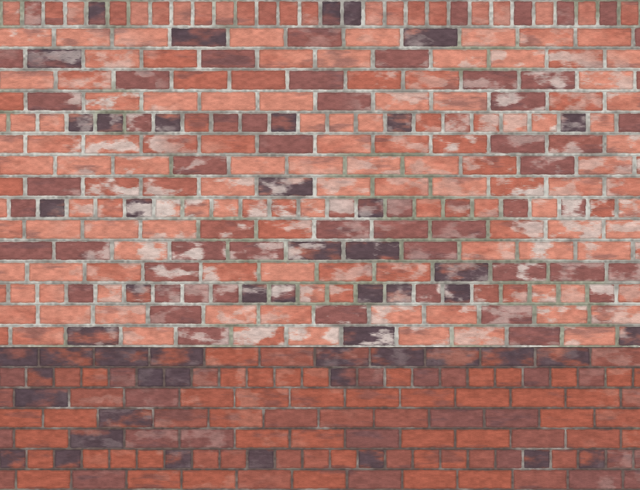
Give the GLSL for this texture, as a WebGL 2 fragment shader.

```glsl
#version 300 es
precision highp float;
uniform vec2 u_resolution;
out vec4 fragColor;

// Sizes, as fractions of the canvas width
const float TOP_HEIGHT = 0.0417;     // course of bricks on end
const float UPPER_HEIGHT = 0.03333;  // fifteen courses
const float LOWER_HEIGHT = 0.0319;   // seven courses
const float PLINTH = 0.5417;         // depth where the darker wall starts
const float TOP_LENGTH = 0.0333;
const float UPPER_LENGTH = 0.0905;
const float LOWER_LENGTH = 0.0862;
const vec2 UPPER_JOINT = vec2(0.0056, 0.0046);
const vec2 LOWER_JOINT = vec2(0.0032, 0.0030);
const float CORNER = 0.0022;
const float EDGE_WEAR = 0.0022;

const vec3 SALMON = vec3(0.83, 0.55, 0.47);
const vec3 RED = vec3(0.72, 0.42, 0.35);
const vec3 BROWN = vec3(0.57, 0.37, 0.35);
const vec3 SMOKE = vec3(0.33, 0.28, 0.31);
const vec3 PLINTH_RED = vec3(0.66, 0.37, 0.30);
const vec3 BLOOM = vec3(0.84, 0.78, 0.75);
const vec3 MORTAR = vec3(0.77, 0.76, 0.73);
const vec3 GREY_MORTAR = vec3(0.61, 0.59, 0.56);
const vec3 PLINTH_MORTAR = vec3(0.41, 0.35, 0.33);
const vec3 MOSS = vec3(0.49, 0.50, 0.40);

struct Brick { vec2 id; vec2 local; vec2 size; bool header; };

float hash(vec2 p) {
  return fract(sin(dot(p, vec2(127.1, 311.7))) * 43758.5);
}

float noise(vec2 p) {
  vec2 i = floor(p), f = fract(p);
  f = f * f * (3.0 - 2.0 * f);
  return mix(mix(hash(i), hash(i + vec2(1, 0)), f.x),
             mix(hash(i + vec2(0, 1)), hash(i + vec2(1, 1)), f.x), f.y);
}

float fbm(vec2 p) {
  float sum = 0.0, amp = 0.533;
  for (int i = 0; i < 4; i++) {
    sum += amp * noise(p);
    p = p * 2.03 + 7.3;
    amp *= 0.5;
  }
  return sum;
}

// Courses count down from the top; every fourth one is laid as headers
Brick findBrick(vec2 p) {
  float row = 0.0, v = p.y / TOP_HEIGHT, height = TOP_HEIGHT;
  if (p.y >= PLINTH) {
    height = LOWER_HEIGHT;
    v = (p.y - PLINTH) / height;
    row = 16.0 + floor(v);
  } else if (p.y >= TOP_HEIGHT) {
    height = UPPER_HEIGHT;
    v = (p.y - TOP_HEIGHT) / height;
    row = 1.0 + floor(v);
  }
  bool low = row > 13.5;
  bool header = row > 1.5 && mod(row, 4.0) == 1.0;
  float len = low ? LOWER_LENGTH : UPPER_LENGTH;
  float start = (low ? 0.695 : 0.446) + 0.5 * mod(row, 2.0);
  if (row > 16.5) start += 0.575;
  if (header) { len *= 0.5; start = low ? 0.97 : 0.28; }
  if (row < 0.5) { len = TOP_LENGTH; start = 0.02; }
  float u = p.x / len - start + 0.05 * (hash(vec2(row, 3.0)) - 0.5);
  vec2 size = vec2(len, height);
  return Brick(vec2(floor(u), row), (fract(vec2(u, v)) - 0.5) * size, size, header);
}

float roundedBox(vec2 p, vec2 halfSize, float radius) {
  vec2 d = abs(p) - halfSize + radius;
  return length(max(d, 0.0)) + min(max(d.x, d.y), 0.0) - radius;
}

vec3 brickColor(Brick b, vec2 p, float edge) {
  bool low = b.id.y > 15.5;
  float tone = hash(b.id + 0.37);
  float cloud = fbm(p * vec2(24, 52) + b.id * 5.7);
  float grain = fbm(p * vec2(110, 210));
  vec3 c = mix(SALMON, RED, smoothstep(0.25, 0.65, tone + 0.5 * (cloud - 0.5)));
  c = mix(c, BROWN, smoothstep(0.66, 0.82, tone));
  if (low) c = mix(PLINTH_RED, BROWN * 0.93, smoothstep(0.45, 0.9, tone));
  if (b.id.y < 0.5) c = mix(c, BROWN, 0.25);

  // Burnt faces: commoner among headers and on the plinth's first course
  float burntShare = b.header ? 0.26 : 0.10;
  if (b.id.y == 16.0) burntShare = mix(0.85, 0.3, smoothstep(0.15, 0.35, p.x));
  float burnt = step(1.0 - burntShare, hash(b.id + 9.1));
  c = mix(c, SMOKE, burnt * (0.9 - 0.75 * smoothstep(0.45, 0.75, cloud)));
  c = mix(c, SMOKE, 0.35 * smoothstep(0.58, 0.8, fbm(p * vec2(17, 60) + 31.0)));

  // Pale salt bloom, in patches
  float patches = smoothstep(0.3, 0.75, noise(p * 6.0 + 4.0)) * (0.4 + 0.6 * hash(b.id + 5.3));
  float bloom = smoothstep(0.48, 0.68, fbm(p * vec2(34, 62) + b.id * 2.3)) * patches;
  c = mix(c, BLOOM, bloom * (low ? 0.25 : 0.95));
  c *= 0.86 + 0.28 * grain;
  return c * mix(0.86, 1.0, smoothstep(0.0, 0.0035, -edge));
}

vec3 mortarColor(Brick b, vec2 p) {
  vec3 c = mix(MORTAR, GREY_MORTAR, smoothstep(0.35, 0.7, fbm(p * 28.0)));
  c = mix(c, MOSS, 0.55 * smoothstep(0.6, 0.85, noise(p * 11.0 + 2.0)));
  if (b.id.y > 15.5) c = mix(PLINTH_MORTAR, c, 0.55 * smoothstep(0.5, 0.75, fbm(p * 22.0 + 8.0)));
  float shadow = smoothstep(0.4, 0.47, -b.local.y / b.size.y);
  return c * (0.88 + 0.24 * noise(p * 240.0)) * (1.0 - 0.1 * shadow);
}

void main() {
  vec2 p = vec2(gl_FragCoord.x, u_resolution.y - gl_FragCoord.y) / u_resolution.x;
  float pixel = 1.0 / u_resolution.x;
  Brick b = findBrick(p);
  vec2 joint = b.id.y > 15.5 ? LOWER_JOINT : UPPER_JOINT;
  joint *= 0.9 + 0.35 * vec2(hash(b.id + 1.7), hash(b.id + 2.9));
  float edge = roundedBox(b.local, 0.5 * (b.size - joint), CORNER);
  edge += EDGE_WEAR * (fbm(p * 120.0) - 0.5);
  float face = 1.0 - smoothstep(-pixel, pixel, edge);
  fragColor = vec4(mix(mortarColor(b, p), brickColor(b, p, edge), face), 1.0);
}
```
